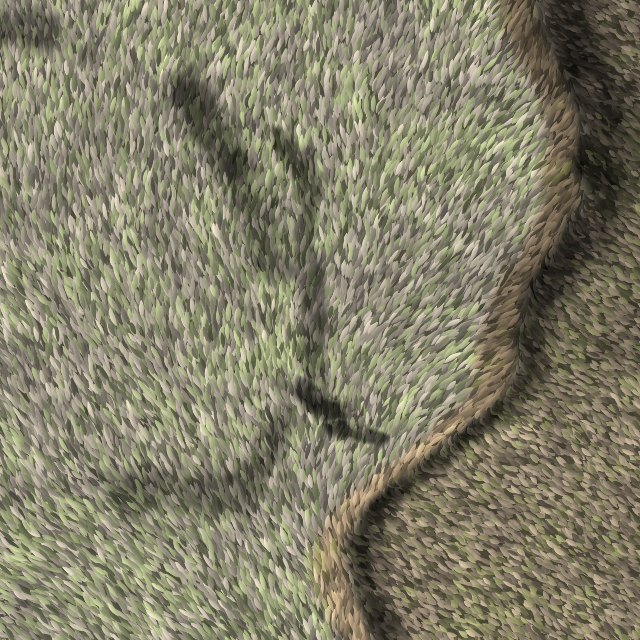
Write a three.js fragment shader that draws this texture.

```glsl
// Dry, wind-combed grass fanning out from a small hollow, with an eroded bank.
// Layers of jittered cells hold soft curved blades that follow a lean field;
// gullies and the bank are distance fields, roughened by gradient noise.
varying vec2 vUv;

vec2 hash2(vec2 p) {
  vec3 q = fract(vec3(p.xyx) * vec3(0.1031, 0.1030, 0.0973));
  q += dot(q, q.yzx + 33.33);
  return fract((q.xx + q.yz) * q.zy);
}

float gradientNoise(vec2 p) {
  vec2 i = floor(p), f = fract(p);
  vec2 u = f * f * f * (f * (f * 6.0 - 15.0) + 10.0);
  float a = dot(hash2(i + 50.0) * 2.0 - 1.0, f);
  float b = dot(hash2(i + vec2(51.0, 50.0)) * 2.0 - 1.0, f - vec2(1.0, 0.0));
  float c = dot(hash2(i + vec2(50.0, 51.0)) * 2.0 - 1.0, f - vec2(0.0, 1.0));
  float d = dot(hash2(i + 51.0) * 2.0 - 1.0, f - 1.0);
  return mix(mix(a, b, u.x), mix(c, d, u.x), u.y);
}

float segment(vec2 p, vec2 a, vec2 b) {
  vec2 pa = p - a, ba = b - a;
  return length(pa - ba * clamp(dot(pa, ba) / dot(ba, ba), 0.0, 1.0));
}

// Soft dark streak from a to b
float gully(vec2 p, vec2 a, vec2 b, float radius) {
  return 1.0 - smoothstep(radius * 0.2, radius, segment(p, a, b));
}

// Horizontal position of the bank at height y
float bankEdge(float y) {
  return 0.53 + 0.26 * smoothstep(0.14, 0.44, y) + 0.10 * smoothstep(0.46, 0.72, y)
    - 0.07 * smoothstep(0.80, 1.0, y) + 0.04 * (1.0 - smoothstep(0.0, 0.1, y));
}

// Blade angle from vertical, positive to the right
float leanField(vec2 p, float beyond) {
  float fan = atan(p.x - 0.48, max(p.y - 0.27, 0.2));
  float left = 1.0 - smoothstep(0.40, 0.52, p.x);
  fan *= mix(1.0, 0.45, left);
  fan += 0.25 * left * smoothstep(0.5, 0.9, p.y);
  fan -= 0.4 * (1.0 - smoothstep(0.10, 0.35, p.y));
  return mix(fan, -0.95, beyond) + 0.5 * gradientNoise(p * 7.0);
}

// All dark hollows, from 0 (open) to 1 (deep)
float shadeField(vec2 p, float bank, float patches) {
  float s = 0.75 * gully(p, vec2(0.29, 0.86), vec2(0.37, 0.73), 0.045);
  s = max(s, 0.55 * gully(p, vec2(0.37, 0.73), vec2(0.43, 0.58), 0.045));
  s = max(s, 0.65 * gully(p, vec2(0.44, 0.79), vec2(0.48, 0.72), 0.03));
  s = max(s, 0.55 * gully(p, vec2(0.48, 0.72), vec2(0.49, 0.42), 0.028));
  s = max(s, 0.5 * gully(p, vec2(0.44, 0.34), vec2(0.39, 0.24), 0.035));
  s = max(s, 0.5 * gully(p, vec2(0.37, 0.23), vec2(0.20, 0.23), 0.05));
  s = max(s, 0.6 * gully(p, vec2(0.0, 0.96), vec2(0.07, 0.95), 0.05));
  s = max(s, gully(p, vec2(0.475, 0.385), vec2(0.52, 0.355), 0.033));
  s = max(s, 0.8 * gully(p, vec2(0.52, 0.33), vec2(0.59, 0.315), 0.018));
  float reach = mix(0.07, 0.12, smoothstep(0.45, 0.8, p.y));
  float bankShadow = smoothstep(-0.005, 0.02, bank) * (1.0 - smoothstep(0.4 * reach, reach, bank));
  return max(s, bankShadow * clamp(0.82 + 0.8 * patches, 0.35, 1.0));
}

void main() {
  vec2 p = vUv;
  float broad = gradientNoise(p * 6.0 + 3.0);
  float patches = gradientNoise(p * 17.0);
  float fine = gradientNoise(p * 48.0 + 9.0);
  vec2 rough = p + 0.018 * vec2(patches, gradientNoise(p * 19.0 + 40.0)) + 0.010 * fine;

  // Terrain: bank, bare rim, shadow
  float bank = 0.8 * (rough.x - bankEdge(p.y));
  float beyond = smoothstep(-0.005, 0.03, bank);
  float rim = smoothstep(-0.045, -0.015, bank) * (1.0 - smoothstep(0.0, 0.02, bank));
  float high = smoothstep(0.30, 0.50, p.y);
  float shade = shadeField(rough, bank, patches);
  float light = 1.0 + 0.14 * broad + 0.22 * patches + 0.12 * fine;
  light *= mix(1.0, mix(0.90, 0.72, high), beyond);
  light *= 1.0 - 0.30 * rim * high;
  float greenShare = clamp(0.42 + 0.5 * broad + 0.5 * patches - 0.35 * rim - 0.12 * beyond, 0.05, 0.9);
  vec3 soilTint = mix(vec3(1.0), vec3(1.0, 0.92, 0.81), max(0.55 * beyond, rim));

  float lean = leanField(p, beyond);
  float bladeReach = mix(0.0165, 0.0115, beyond);
  vec3 color = vec3(0.33, 0.31, 0.23) * light * (1.0 - 0.6 * shade);

  // Blades, from the lowest layer to the top one
  for (int layer = 0; layer < 7; layer++) {
    float depth = float(layer) / 6.0;
    vec2 grid = p * 62.0 + float(layer) * vec2(17.37, 31.71);
    vec2 cell = floor(grid);
    for (int j = -1; j <= 1; j++) {
      for (int i = -1; i <= 1; i++) {
        vec2 id = cell + vec2(float(i), float(j));
        vec2 place = hash2(id + 7.0), kind = hash2(id + 211.0), form = hash2(id + 503.0);
        vec2 q = (grid - id - place) / 62.0;
        float angle = lean + 0.6 * (form.x - 0.5);
        float s = sin(angle), c = cos(angle);
        q = vec2(c * q.x - s * q.y, s * q.x + c * q.y);
        float along = q.y / (bladeReach * (0.65 + 0.35 * form.y));
        float across = q.x + 0.0022 * (place.x - 0.5) * along * along;
        float width = (0.0023 + 0.0016 * kind.y) * (1.0 - along * along);
        float cover = 1.0 - smoothstep(-0.0007, 0.0009, abs(across) - width);
        cover *= 1.0 - smoothstep(0.85, 1.0, abs(along));

        float tone = mix(0.40, 1.04, pow(kind.x, 0.7)) * mix(0.82, 1.0, depth);
        tone *= light * (1.0 - shade * (0.50 + 0.38 * form.y));
        tone *= 1.0 + 0.07 * along - 35.0 * across;
        float green = smoothstep(-0.12, 0.12, greenShare - place.y);
        vec3 tint = mix(vec3(0.83, 0.785, 0.715), vec3(0.72, 0.755, 0.56), green);
        color = mix(color, tint * soilTint * tone, 0.93 * cover);
      }
    }
  }
  gl_FragColor = vec4(clamp(color, 0.0, 1.0), 1.0);
}
```
